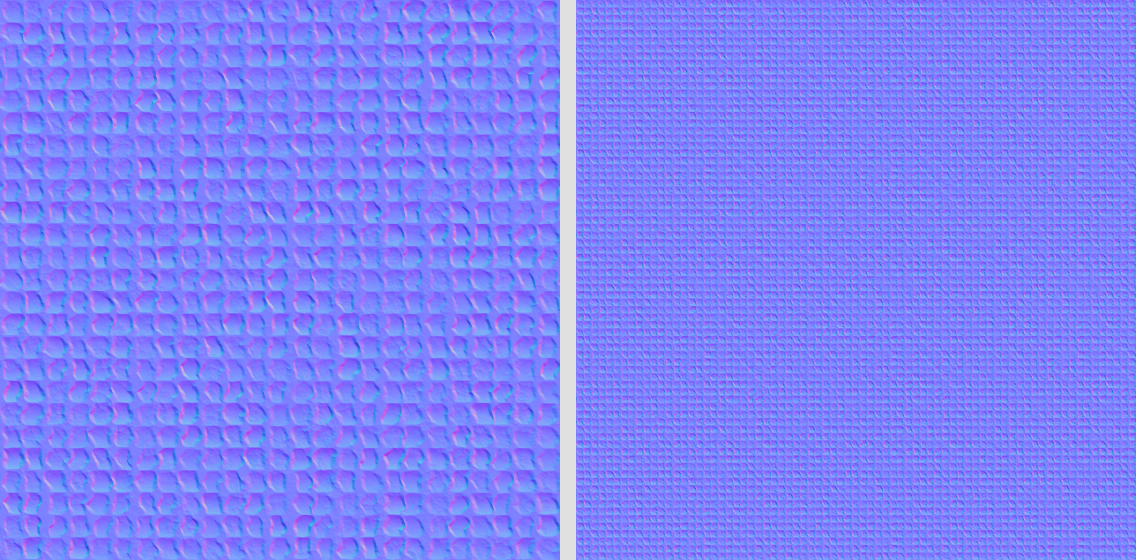
Left, the tile; right, the same tile 3 across and 3 down.
A Shadertoy shader for this texture map:

```glsl
// Tangent-space normal map of a 25 x 25 grid of irregular dents pressed into a rough, crumpled sheet.

const float REPEATS = 25.0;        // dents across and down
const float DENT_DEPTH = 0.095;    // in grid cells
const float DENT_HALF_HEIGHT = 0.48;
const float DENT_MIN_WIDTH = 0.38; // half width, in grid cells
const float DENT_WIDTH_VARY = 0.17;
const float CENTRE_JITTER = 0.16;
const float SKEW = 0.5;            // leaning of the side walls
const float WALL = 0.46;           // share of the half width taken by a wall
const float CRUMB_REPEATS = 70.0;
const float GRIT_REPEATS = 160.0;
const float CRUMB_HEIGHT = 0.022;
const float GRIT_HEIGHT = 0.009;
const float RAGGED = 0.13;         // wobble of the dent outlines
const float SAMPLE_STEP = 0.0011;  // slope sampling distance, in canvas units
const vec2 FLAT_TINT = vec2(-0.012, 0.012);
const float TAU = 6.2831853;

vec2 hash2(vec2 p) {
    vec3 q = fract(p.xyx * vec3(0.1031, 0.1030, 0.0973));
    q += dot(q, q.yzx + 33.33);
    return fract((q.xx + q.yz) * q.zy);
}

// Squared distance to the nearest scattered point; wraps after n cells.
float cellular(vec2 uv, float n) {
    vec2 p = uv * n;
    vec2 base = floor(p);
    float nearest = 2.0;
    for (int y = -1; y <= 1; y++) {
        for (int x = -1; x <= 1; x++) {
            vec2 id = base + vec2(x, y);
            vec2 d = id + hash2(mod(id, n) + n) - p;
            nearest = min(nearest, dot(d, d));
        }
    }
    return nearest;
}

// Broad patches of wear from layered sines with whole frequencies, 0 to 1.
float wearAmount(vec2 uv) {
    vec2 a = uv * TAU;
    float s = sin(3.0 * a.x + 2.0 * sin(2.0 * a.y)) * sin(4.0 * a.y + 1.7 * sin(3.0 * a.x));
    s += 0.7 * sin(11.0 * a.x + 7.0 * a.y + 2.0 * sin(5.0 * a.y));
    s += 0.6 * sin(9.0 * a.y - 13.0 * a.x + 2.0 * sin(6.0 * a.x));
    return smoothstep(-0.9, 1.6, s);
}

// Depth of one dent: curved from top to bottom, with steep side walls.
float dentDepth(vec2 p, vec2 id) {
    vec2 shape = hash2(id + 7.0);
    vec2 lean = hash2(id + 61.0);
    float columnShift = hash2(vec2(id.x, 113.0)).x - 0.5;
    p.x -= CENTRE_JITTER * (columnShift + lean.y - 0.5);
    p.y -= 0.06 * (shape.y - 0.5);
    p.x += SKEW * (lean.x - 0.5) * p.y;
    float v = p.y / DENT_HALF_HEIGHT;
    float u = abs(p.x) / (DENT_MIN_WIDTH + DENT_WIDTH_VARY * shape.x);
    float bowl = max(0.0, 1.0 - v * v);
    float walls = 1.0 - smoothstep(1.0 - WALL, 1.0, u + 0.24 * v * v);
    return DENT_DEPTH * mix(0.55, 1.15, shape.y) * bowl * walls;
}

// Surface height in grid cells.
float surfaceHeight(vec2 uv) {
    float crumb = cellular(uv, CRUMB_REPEATS);
    float grit = cellular(uv, GRIT_REPEATS);
    float wear = wearAmount(uv);

    // Ragged outlines
    vec2 p = uv * REPEATS;
    p += RAGGED * (crumb - 0.25) * vec2(1.0, 0.3);
    p.x += 0.05 * sin(TAU * (31.0 * uv.y + 8.0 * uv.x));

    // Deepest of the neighbouring dents
    vec2 base = floor(p);
    float depth = 0.0;
    for (int y = -1; y <= 1; y++) {
        for (int x = -1; x <= 1; x++) {
            vec2 id = base + vec2(x, y);
            depth = max(depth, dentDepth(p - id - 0.5, mod(id, REPEATS)));
        }
    }

    // Worn patches are shallower and rougher
    float roughness = mix(0.3, 1.2, wear);
    return roughness * (CRUMB_HEIGHT * crumb + GRIT_HEIGHT * grit) - depth * mix(1.1, 0.8, wear);
}

void mainImage(out vec4 fragColor, in vec2 fragCoord) {
    vec2 uv = fragCoord / iResolution.xy;
    float stepSize = max(SAMPLE_STEP, 0.5 / iResolution.y);
    vec2 e = vec2(stepSize, 0.0);

    // Slopes by central differences
    vec2 slope = vec2(
        surfaceHeight(uv + e.xy) - surfaceHeight(uv - e.xy),
        surfaceHeight(uv + e.yx) - surfaceHeight(uv - e.yx)) / (2.0 * stepSize * REPEATS);

    vec3 normal = normalize(vec3(FLAT_TINT - slope, 1.0));
    fragColor = vec4(0.5 + 0.5 * normal, 1.0);
}
```
